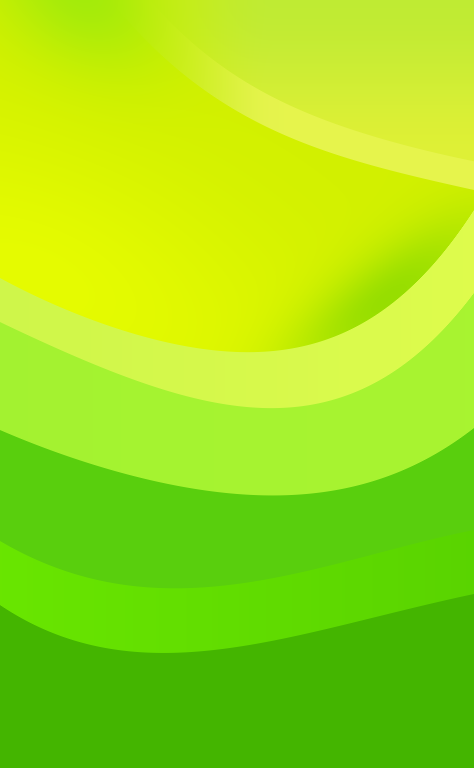
This background is drawn by a WebGL 2 fragment shader. Its source:

```glsl
#version 300 es
precision highp float;
// Lime and yellow abstract background of sweeping curved bands under a soft glow.
uniform vec2 u_resolution;
out vec4 fragColor;

const float ASPECT = 1.62;
const vec3 LIME = vec3(0.82, 0.94, 0.0);
const vec3 LEMON = vec3(0.90, 0.985, 0.0);
const vec3 LEAF = vec3(0.59, 0.87, 0.0);
const vec3 SPRING = vec3(0.64, 0.92, 0.04);
const vec3 PALE_TOP = vec3(0.75, 0.92, 0.20);
const vec3 PALE_LOW = vec3(0.87, 0.94, 0.21);
const vec3 RIBBON = vec3(0.90, 0.955, 0.30);

// Smooth quartic through five evenly spaced heights: a is the first, b the rest.
float curve(float t, float a, vec4 b) {
  float s = t * 4.0;
  vec4 d1 = b - vec4(a, b.xyz);
  vec3 d2 = d1.yzw - d1.xyz;
  vec2 d3 = d2.yz - d2.xy;
  float d4 = d3.y - d3.x;
  return a + s * (d1.x + (s - 1.0) / 2.0 * (d2.x
    + (s - 2.0) / 3.0 * (d3.x + (s - 3.0) / 4.0 * d4)));
}

// Antialiased coverage of the area below a height.
float below(float y, float height, float pixel) {
  return clamp((height - y) / pixel + 0.5, 0.0, 1.0);
}

// Rotated elliptical Gaussian.
float glow(vec2 p, vec2 center, float angle, vec2 size) {
  float c = cos(angle), s = sin(angle);
  vec2 d = p - center;
  vec2 q = vec2(c * d.x + s * d.y, c * d.y - s * d.x) / size;
  return exp(-dot(q, q));
}

// Yellow field with lighter and greener patches.
vec3 field(vec2 p) {
  vec3 color = mix(LIME, LEMON, glow(p, vec2(0.06, 1.03), -0.35, vec2(0.60, 0.30)));
  color = mix(color, SPRING, glow(p, vec2(0.17, 1.64), -0.6, vec2(0.20, 0.14)));
  return mix(color, LEAF, glow(p, vec2(0.82, 0.99), 0.65, vec2(0.25, 0.09)));
}

// Pale upper corner, bordered by a translucent ribbon that fades out leftward.
vec3 addRibbon(vec3 color, vec2 uv, float pixel) {
  float t = (uv.x - 0.25) / 0.75;
  float low = curve(t, 0.987, vec4(0.880, 0.8177, 0.780, 0.7526));
  float high = curve(t, 1.052, vec4(0.928, 0.859, 0.818, 0.790));
  float fade = smoothstep(0.22, 0.58, uv.x);
  float aboveLow = 1.0 - below(uv.y, low, pixel);
  float aboveHigh = 1.0 - below(uv.y, high, pixel);
  vec3 pale = mix(PALE_LOW, PALE_TOP, smoothstep(0.80, 1.0, uv.y));
  vec3 ribbon = mix(PALE_TOP, RIBBON, smoothstep(0.25, 0.6, uv.x));
  return mix(color, mix(ribbon, pale, aboveHigh), aboveLow * fade);
}

// Lays a band under its upper edge, shading from left to right.
vec3 addBand(vec3 color, vec2 uv, float pixel, float a, vec4 b, vec3 left, vec3 right) {
  return mix(color, mix(left, right, uv.x), below(uv.y, curve(uv.x, a, b), pixel));
}

void main() {
  vec2 uv = gl_FragCoord.xy / u_resolution;
  float pixel = 1.0 / u_resolution.y;
  vec3 color = field(uv * vec2(1.0, ASPECT));
  color = addRibbon(color, uv, pixel);

  // Bands from top to bottom
  color = addBand(color, uv, pixel, 0.638, vec4(0.5716, 0.5417, 0.5742, 0.7266),
    vec3(0.81, 0.965, 0.29), vec3(0.87, 0.985, 0.30));
  color = addBand(color, uv, pixel, 0.5807, vec4(0.513, 0.4714, 0.4896, 0.6185),
    vec3(0.64, 0.95, 0.19), vec3(0.66, 0.955, 0.19));
  color = addBand(color, uv, pixel, 0.4401, vec4(0.3854, 0.3568, 0.3672, 0.4427),
    vec3(0.35, 0.81, 0.05), vec3(0.35, 0.81, 0.05));
  color = addBand(color, uv, pixel, 0.2956, vec4(0.2396, 0.2396, 0.2721, 0.3099),
    vec3(0.41, 0.90, 0.0), vec3(0.35, 0.83, 0.0));
  color = addBand(color, uv, pixel, 0.2122, vec4(0.1536, 0.1576, 0.1901, 0.2266),
    vec3(0.265, 0.71, 0.0), vec3(0.265, 0.71, 0.0));
  fragColor = vec4(color, 1.0);
}
```
